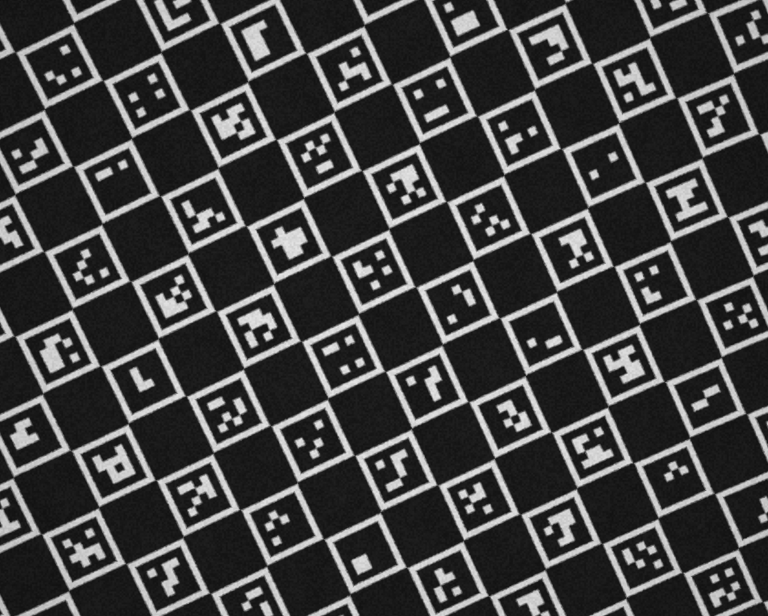
Reproduce this pattern procedurally as a Shadertoy shader.

```glsl
// Lattice of markers, in canvas widths with y pointing down
const vec2 ORIGIN = vec2(0.487, 0.354);
const vec2 STEP_ACROSS = vec2(0.1100, 0.0400);
const vec2 STEP_DOWN = vec2(-0.0397, 0.1109);

// Marker parts, in cell sides
const float FRAME_CENTER = 0.44;
const float FRAME_HALF_WIDTH = 0.05;
const float MODULE_SIZE = 0.13;
const float MODULE_COUNT = 4.0;
const float MIN_FILL = 0.26;
const float MAX_FILL = 0.58;
const float SOFTNESS = 0.026;

// Tone and wear
const float INK = 0.098;
const float PAPER = 0.835;
const float GRAIN_SCALE = 420.0;
const float INK_GRAIN = 0.045;
const float PAPER_GRAIN = 0.09;
const float EDGE_ROUGHNESS = 0.0009;
const float VIGNETTE = 0.16;

float hash(vec2 p) {
    vec3 h = fract(p.xyx * vec3(0.1031, 0.1030, 0.0973));
    h += dot(h, h.yzx + 33.33);
    return fract((h.x + h.y) * h.z);
}

float valueNoise(vec2 p) {
    vec2 i = floor(p), f = fract(p);
    f = f * f * (3.0 - 2.0 * f);
    return mix(mix(hash(i), hash(i + vec2(1, 0)), f.x),
               mix(hash(i + vec2(0, 1)), hash(i + vec2(1, 1)), f.x), f.y);
}

// Slight lens and perspective bend of the sheet
vec2 bend(vec2 g) {
    return vec2(-0.00049 * g.x * g.x - 0.00039 * g.x * g.y,
                0.00026 * g.x * g.x - 0.00039 * g.y * g.y
                - (0.00072 + 0.00017 * g.x) * g.x * g.y);
}

// Inverts the bent lattice by fixed-point iteration
vec2 latticeCoord(vec2 p) {
    mat2 toLattice = inverse(mat2(STEP_ACROSS, STEP_DOWN));
    vec2 g = toLattice * (p - ORIGIN);
    for (int i = 0; i < 4; i++) g = toLattice * (p - ORIGIN - bend(g));
    return g;
}

// One code module: 1 when filled, 0 when empty or outside the code
float moduleBit(vec2 module, vec2 cell) {
    if (any(lessThan(module, vec2(0))) ||
        any(greaterThanEqual(module, vec2(MODULE_COUNT)))) return 0.0;
    float fill = mix(MIN_FILL, MAX_FILL, hash(cell + 71.0));
    return step(hash(cell * 7.0 + module + 153.0), fill);
}

// Code grid, blended softly across module borders
float codePattern(vec2 q, vec2 cell, float soft) {
    vec2 g = q / MODULE_SIZE + 0.5 * MODULE_COUNT - 0.5;
    vec2 m = floor(g);
    float w = min(soft / MODULE_SIZE, 0.5);
    vec2 f = smoothstep(0.5 - w, 0.5 + w, fract(g));
    return mix(mix(moduleBit(m, cell), moduleBit(m + vec2(1, 0), cell), f.x),
               mix(moduleBit(m + vec2(0, 1), cell), moduleBit(m + vec2(1, 1), cell), f.x), f.y);
}

void mainImage(out vec4 fragColor, in vec2 fragCoord) {
    vec2 p = vec2(fragCoord.x, iResolution.y - fragCoord.y) / iResolution.x;
    vec2 grainPos = p * GRAIN_SCALE;
    vec2 jitter = vec2(valueNoise(grainPos + 19.0), valueNoise(grainPos + 87.0)) - 0.5;

    // Checkerboard cells; every other one holds a marker
    vec2 g = latticeCoord(p + jitter * EDGE_ROUGHNESS);
    vec2 st = vec2(g.x - g.y, g.x + g.y);
    vec2 cell = floor(st + 0.5);
    vec2 q = st - cell;
    bool isMarker = mod(cell.x + cell.y, 2.0) < 0.5;

    float cellSide = 0.5 * length(STEP_ACROSS - STEP_DOWN);
    float soft = max(SOFTNESS, 0.7 / (iResolution.x * cellSide));

    // Frame, measured from the nearest marker so its edge stays continuous
    float reach = max(abs(q.x), abs(q.y));
    if (!isMarker) reach = 1.0 - reach;
    float frameDist = abs(reach - FRAME_CENTER) - FRAME_HALF_WIDTH;
    float light = 1.0 - smoothstep(-soft, soft, frameDist);
    if (isMarker) light = max(light, codePattern(q, cell, soft));

    // Grain, faint mottling and falloff toward the corners
    float grain = valueNoise(grainPos) - 0.5;
    float mottle = valueNoise(p * 34.0) - 0.5;
    float tone = mix(INK, PAPER, light);
    tone += grain * mix(INK_GRAIN, PAPER_GRAIN, light) + mottle * 0.012;
    vec2 fromCenter = p - 0.5 * vec2(1.0, iResolution.y / iResolution.x);
    tone *= 1.03 - VIGNETTE * 2.0 * dot(fromCenter, fromCenter);

    fragColor = vec4(vec3(clamp(tone, 0.0, 1.0)), 1.0);
}
```
